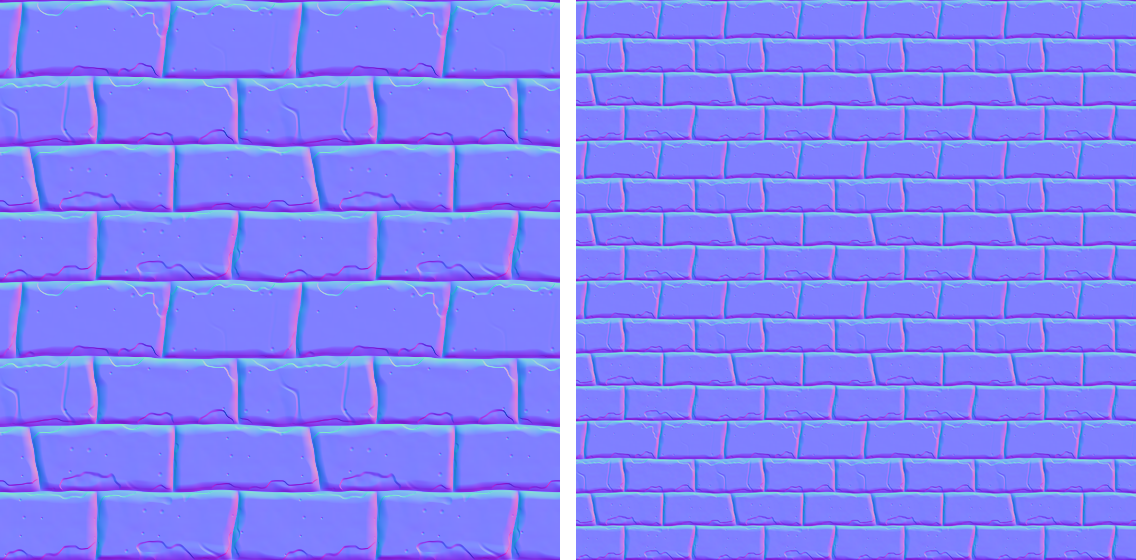
Left: one tile. Right: repeated 2 by 2.
Write a WebGL 1 fragment shader that draws this texture map.

```glsl
precision highp float;

uniform vec2 u_resolution;

#define TILES 2.0          // repeats across and down
#define BRICK_HEIGHT 0.012 // rise from joint to face
#define BEVEL 0.031        // width of the rounded border
#define WOBBLE 0.014       // bend of the joints
#define CHIP_REACH 0.17    // how far broken edges reach inward
#define CHIP_DEPTH 0.0045
#define FOLD_DEPTH 0.0026  // shallow steps on the faces
#define PIT_GRID 15.0
#define PIT_DEPTH 0.0020

float hash(vec2 p) {
  return fract(sin(dot(p, vec2(127.1, 311.7))) * 43758.55);
}

// Value noise that wraps after one tile of n cells
float noise(vec2 t, float n) {
  vec2 p = t * n;
  vec2 i = floor(p);
  vec2 f = p - i;
  f = f * f * f * (f * (f * 6.0 - 15.0) + 10.0);
  vec2 a = mod(i, n);
  vec2 b = mod(i + 1.0, n);
  return mix(mix(hash(a), hash(vec2(b.x, a.y)), f.x),
             mix(hash(vec2(a.x, b.y)), hash(b), f.x), f.y);
}

// Steep at the joint, easing into the flat face
float bevel(float d, float width) {
  float x = 1.0 - clamp(d / width, 0.0, 1.0);
  return 1.0 - x * x;
}

// Sparse round dents, one candidate per cell
float pits(vec2 t) {
  vec2 p = t * PIT_GRID;
  vec2 cell = mod(floor(p), PIT_GRID);
  vec2 centre = 0.3 + 0.4 * vec2(hash(cell + 3.1), hash(cell + 8.7));
  float radius = mix(0.07, 0.15, hash(cell + 5.3));
  float present = step(0.8, hash(cell + 1.9));
  return present * (1.0 - smoothstep(0.0, radius, length(fract(p) - centre)));
}

float surfaceHeight(vec2 t) {
  // Bent joints
  float bendY = noise(t, 5.0) - 0.5 + 0.35 * (noise(t, 19.0) - 0.5);
  float bendX = noise(t + 0.43, 8.0) - 0.5 + 0.4 * (noise(t, 23.0) - 0.5);
  float down = fract(1.0 - t.y + WOBBLE * bendY);
  float across = t.x + WOBBLE * 0.8 * bendX;

  // Courses: joint positions in xy, their slants in zw
  float row = 0.0;
  vec2 span = vec2(0.0, 0.276);
  vec4 joints = vec4(0.068, 0.590, -0.020, -0.034);
  if (down > 0.755) {
    row = 3.0;
    span = vec2(0.755, 1.0);
    joints = vec4(0.343, 0.838, -0.008, -0.020);
  } else if (down > 0.518) {
    row = 2.0;
    span = vec2(0.518, 0.755);
    joints = vec4(0.124, 0.620, 0.042, -0.004);
  } else if (down > 0.276) {
    row = 1.0;
    span = vec2(0.276, 0.518);
    joints = vec4(0.342, 0.849, 0.006, 0.003);
  }

  // Distances to the four sides of the brick
  float along = (down - span.x) / (span.y - span.x) - 0.5;
  vec2 jointX = joints.xy + joints.zw * along;
  float x = fract(across - jointX.x);
  float split = fract(jointX.y - jointX.x);
  float second = step(split, x);
  float left = x - second * split;
  float right = mix(split, 1.0, second) - x;
  float top = down - span.x;
  float bottom = span.y - down;

  // Rounded border of uneven width
  float uneven = BEVEL * (0.6 + 0.8 * noise(t + 0.21, 17.0));
  float body = bevel(left, uneven * 1.05) * bevel(right, uneven)
             * bevel(top, uneven * 1.1) * bevel(bottom, uneven);

  // Broken edges, strongest along the bottom
  vec2 s = t + (row * 2.0 + second + 1.0) * vec2(0.37, 0.61);
  float edge = min(min(left, right) * 1.3, min(top * 1.8, bottom));
  float broken = noise(s, 9.0) + 0.25 * (noise(s, 31.0) - 0.5);
  float face = smoothstep(0.0, 0.013, edge - CHIP_REACH * max(broken - 0.46, 0.0));
  float lumps = (1.0 - face) * (noise(s, 37.0) - 0.5) * 0.6;

  // Shallow folds, fewer on the first course
  float rough = row < 0.5 ? 0.12 : 1.0;
  float field = noise(s + 0.17, 5.0) + 0.45 * noise(s, 12.0) - 0.72;
  float patchy = smoothstep(0.45, 0.7, noise(s + 0.59, 6.0));
  float fold = smoothstep(0.0, 0.07, abs(field)) * patchy;
  float grain = 0.0012 * noise(s, 14.0) + 0.0003 * noise(s, 43.0);

  float relief = CHIP_DEPTH * (face + lumps) - PIT_DEPTH * pits(s) * face
               + rough * (FOLD_DEPTH * fold + grain);
  return body * (BRICK_HEIGHT + relief);
}

void main() {
  vec2 tile = gl_FragCoord.xy / u_resolution * TILES;
  // Sampling step never smaller than half a pixel
  float e = max(0.0018, 0.5 * TILES / min(u_resolution.x, u_resolution.y));
  vec2 slope = vec2(
    surfaceHeight(tile + vec2(e, 0.0)) - surfaceHeight(tile - vec2(e, 0.0)),
    surfaceHeight(tile + vec2(0.0, e)) - surfaceHeight(tile - vec2(0.0, e))) / (2.0 * e);
  vec3 normal = normalize(vec3(-slope, 1.0));
  gl_FragColor = vec4(normal * 0.5 + 0.5, 1.0);
}
```
